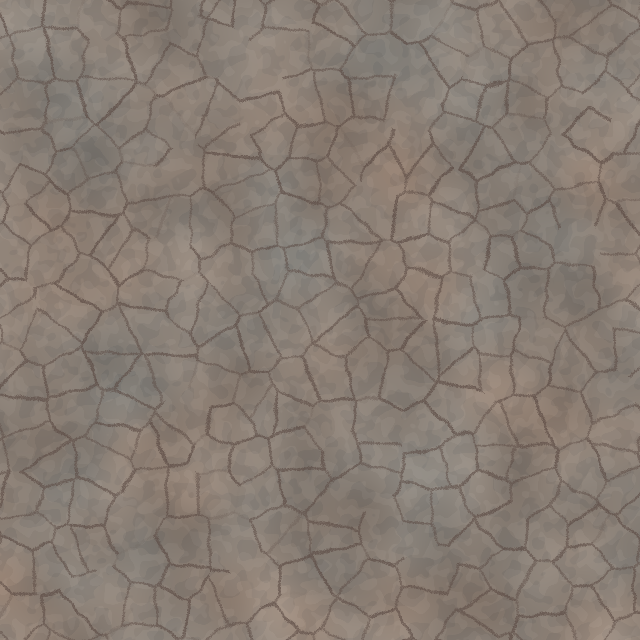
Give the GLSL for this texture, as a WebGL 2 fragment shader.

```glsl
#version 300 es
precision highp float;

uniform vec2 u_resolution;
out vec4 fragColor;

vec2 hash2(vec2 p) {
    vec3 q = fract(p.xyx * vec3(0.1031, 0.1030, 0.0973));
    q += dot(q, q.yzx + 33.33);
    return fract((q.xx + q.yz) * q.zy);
}

// Sines in rotated directions, bent by each other; about unit variance
float waves(vec2 p, float seed) {
    float sum = 0.0;
    for (int i = 0; i < 7; i++) {
        float k = float(i);
        float angle = seed + k * 2.4;
        vec2 dir = vec2(cos(angle), sin(angle));
        float bend = 1.3 * sin(dot(p, vec2(-dir.y, dir.x)) * 0.57 + k * 1.9 + seed);
        sum += sin(dot(p, dir) * (0.7 + 0.11 * k) + bend + seed * k * 1.7);
    }
    return sum / 1.87;
}

vec2 cellPoint(vec2 id) {
    return id + 0.02 + 0.96 * hash2(id + 71.0);
}

// Crack coverage along cell borders; each border has its own strength
float cracks(vec2 p, float rough, float blur) {
    vec2 base = floor(p);
    vec2 nearId = base;
    float best = 9.0;
    for (int y = -2; y <= 2; y++)
    for (int x = -2; x <= 2; x++) {
        vec2 id = base + vec2(x, y);
        float d = length(cellPoint(id) - p);
        if (d < best) { best = d; nearId = id; }
    }
    vec2 center = cellPoint(nearId);
    float cover = 0.0;
    for (int y = -2; y <= 2; y++)
    for (int x = -2; x <= 2; x++) {
        if (x == 0 && y == 0) continue;
        vec2 id = nearId + vec2(x, y);
        vec2 other = cellPoint(id);
        float d = dot(0.5 * (center + other) - p, normalize(other - center));
        vec2 rnd = hash2(nearId + id + 240.0);
        float strength = smoothstep(0.06, 0.2, rnd.x) * (0.65 + 0.35 * rnd.y);
        float halfWidth = 0.026 + 0.012 * rnd.y + rough;
        cover = max(cover, strength * (1.0 - smoothstep(halfWidth - blur, halfWidth + blur, d)));
    }
    return cover;
}

void main() {
    float side = min(u_resolution.x, u_resolution.y);
    vec2 uv = gl_FragCoord.xy / side;

    // Soft clouds of tone and hue
    float tone = 0.75 * waves(uv * 19.0, 1.3) + 0.5 * waves(uv * 41.0, 4.1);
    float hue = 0.8 * waves(uv * 16.0, 7.7) + 0.5 * waves(uv * 37.0, 2.9);
    vec3 color = vec3(0.543, 0.499, 0.460) * (1.0 + 0.043 * tone);
    color += hue * vec3(0.009, -0.001, -0.006);

    // Flat mottling, pale and cool patches
    float soft = 0.08 + 30.0 / side;
    float pale = waves(uv * 125.0, 5.2) + 0.55 * waves(uv * 240.0, 0.6);
    float cool = waves(uv * 110.0, 9.4) + 0.55 * waves(uv * 220.0, 3.3);
    color += 0.021 * smoothstep(0.3 - soft, 0.3 + soft, pale);
    color -= vec3(0.029, 0.023, 0.017) * smoothstep(0.4 - soft, 0.4 + soft, cool);

    // Grainy brown cracks
    float grain = hash2(floor(uv * 640.0) + 17.0).x;
    vec2 wobble = vec2(waves(uv * 150.0, 6.1), waves(uv * 150.0, 8.3));
    float crack = cracks(uv * 16.0 + 0.018 * wobble, (grain - 0.5) * 0.03, 0.006 + 8.0 / side);
    vec3 crackColor = mix(color * 0.75, vec3(0.41, 0.33, 0.30), 0.6);
    color = mix(color, crackColor, crack * (0.7 + 0.3 * grain));

    fragColor = vec4(color, 1.0);
}
```
